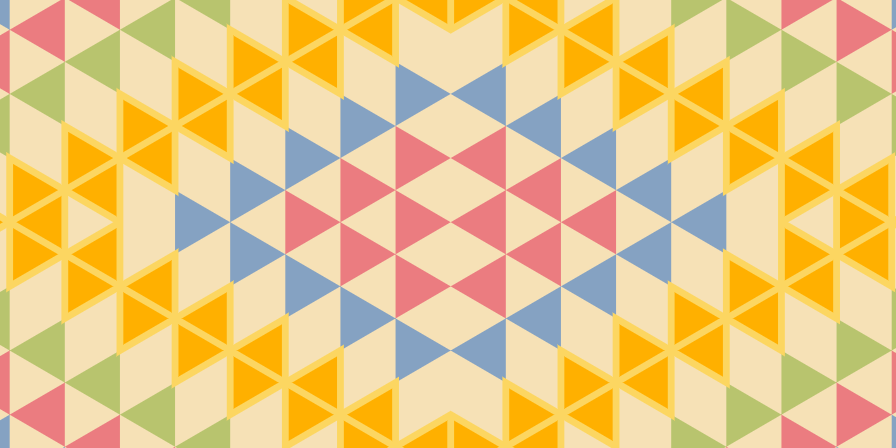
A WebGL 1 fragment shader for this pattern:

```glsl
precision highp float;
// Quilt of triangles on a mirrored triangular lattice. Each cell is coloured
// by its hexagonal ring number; odd rings point inward, even rings outward.
// Two neighbouring rings form an orange band with a yellow outline.

uniform vec2 u_resolution;

// Lengths are fractions of the canvas height.
const vec2 CENTER = vec2(0.503, 0.504);    // fraction of width and height
const vec2 CELL = vec2(0.12305, 0.0716);   // column width, half row height
const float OUTLINE = 0.0076;              // half width of the outline

const vec3 CREAM = vec3(0.965, 0.882, 0.714);
const vec3 ORANGE = vec3(1.0, 0.69, 0.0);
const vec3 YELLOW = vec3(0.99, 0.84, 0.38);
const vec3 PINK = vec3(0.92, 0.485, 0.50);
const vec3 BLUE = vec3(0.52, 0.635, 0.76);
const vec3 GREEN = vec3(0.72, 0.77, 0.43);

bool isRing(float ring, float target) {
  return abs(ring - target) < 0.5;
}

bool isBand(float ring) {
  return isRing(ring, 8.0) || isRing(ring, 9.0);
}

vec3 ringColor(float ring) {
  if (ring < 4.0 && mod(ring, 2.0) > 0.5) return PINK;
  if (isRing(ring, 14.0)) return PINK;
  if (isRing(ring, 5.0) || isRing(ring, 16.0)) return BLUE;
  if (isRing(ring, 12.0)) return GREEN;
  if (isBand(ring)) return ORANGE;
  return CREAM;
}

// Mitred signed distance to the triangle in a given column and row.
float triangleDistance(vec2 p, float column, float row, float ring) {
  float odd = mod(ring, 2.0);
  float apexX = (column - odd) * CELL.x;
  float depth = (p.x - apexX) * (2.0 * odd - 1.0);
  float side = abs(p.y - row * CELL.y);
  float slant = (side * CELL.x - depth * CELL.y) / length(CELL);
  return max(depth - CELL.x, slant);
}

// Antialiased coverage of the region where d is negative.
float coverage(float d) {
  return clamp(0.5 - d * u_resolution.y, 0.0, 1.0);
}

void main() {
  // Fold the four quadrants into one.
  vec2 p = abs(gl_FragCoord.xy - CENTER * u_resolution) / u_resolution.y;
  float nearColumn = floor(p.x / CELL.x) + 1.0;
  float nearRow = floor(p.y / CELL.y + 0.5);

  vec3 color = CREAM;
  float outline = 0.0;

  // Visit the neighbouring cells so outlines can cross cell edges.
  for (int i = -1; i <= 1; i++) {
    for (int j = -2; j <= 2; j++) {
      float column = nearColumn + float(i);
      float row = nearRow + float(j);
      if (column < 0.5) continue;
      float ring = column + abs(row);
      vec3 fill = ringColor(ring);
      if (fill == CREAM) continue;
      float d = triangleDistance(p, column, row, ring);
      color = mix(color, fill, coverage(d));
      if (isBand(ring)) outline = max(outline, coverage(abs(d) - OUTLINE));
    }
  }

  gl_FragColor = vec4(mix(color, YELLOW, outline), 1.0);
}
```
